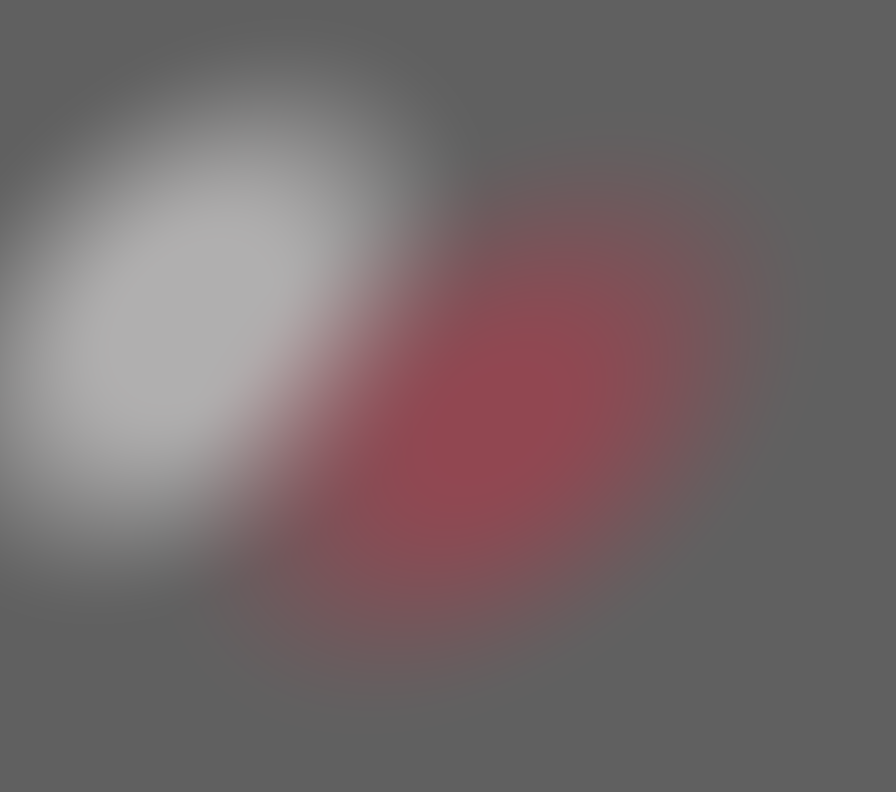
Reproduce this background procedurally as a Shadertoy shader.

```glsl
// Two soft tilted glows, pale grey and crimson, on a flat grey ground.

// Soft elliptical glow: 1 in the core, about 0.5 on the ellipse, 0 outside.
float softEllipse(vec2 p, vec2 center, vec2 radii, float tilt, float softness) {
    vec2 d = p - center;
    float c = cos(tilt), s = sin(tilt);
    vec2 local = vec2(c * d.x + s * d.y, c * d.y - s * d.x);
    return 1.0 - smoothstep(1.0 - softness, 1.0 + softness, length(local / radii));
}

void mainImage(out vec4 fragColor, in vec2 fragCoord) {
    // Canvas height is one unit
    vec2 p = fragCoord / iResolution.y;

    float paleGlow = softEllipse(p, vec2(0.243, 0.594), vec2(0.28, 0.199), 0.785, 0.6);
    float redGlow = softEllipse(p, vec2(0.622, 0.466), vec2(0.28, 0.184), 0.7, 0.76);

    // Ground, then the pale glow, then translucent crimson on top
    vec3 color = vec3(0.378);
    color = mix(color, vec3(0.69, 0.685, 0.685), paleGlow);
    color = mix(color, vec3(0.697, 0.213, 0.28), 0.6 * redGlow);

    fragColor = vec4(color, 1.0);
}
```
